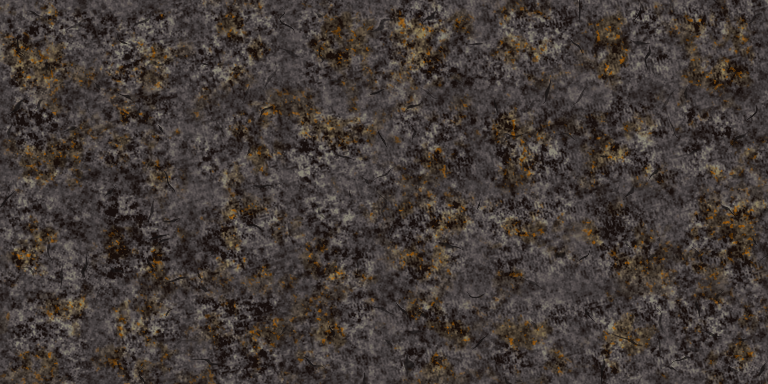
This texture is drawn by a Shadertoy shader. Its source:

```glsl
// Dark weathered rock with pale lichen grains, rust specks and short cracks.
#define SHADOW vec3(0.16, 0.133, 0.128)
#define STONE vec3(0.25, 0.23, 0.23)
#define LIGHT vec3(0.34, 0.31, 0.31)
#define PALE vec3(0.48, 0.46, 0.415)
#define RUST vec3(0.54, 0.32, 0.06)
#define BLOTCH_SCALE 12.0
#define GRAIN_SCALE 60.0
#define BLOTCH_CONTRAST 0.27
#define GRAIN_CONTRAST 0.68
#define CRACK_CELLS 12.0
#define CRACK_WIDTH 0.0042
#define SLAB_SIZE 0.25

float hash(vec2 p) {
    return fract(sin(dot(p, vec2(127.1, 311.7))) * 43758.545);
}

float noise(vec2 p) {
    vec2 i = floor(p), f = fract(p);
    f = f * f * (3.0 - 2.0 * f);
    return mix(mix(hash(i), hash(i + vec2(1, 0)), f.x),
               mix(hash(i + vec2(0, 1)), hash(i + vec2(1, 1)), f.x), f.y);
}

// Rotated octaves, normalised to 0..1; a high gain gives a crisper grain
float fbm(vec2 p, int octaves, float gain) {
    float sum = 0.0, total = 0.0, amp = 1.0;
    for (int i = 0; i < octaves; i++) {
        sum += amp * noise(p);
        total += amp;
        p = mat2(1.6, 1.2, -1.2, 1.6) * p + 17.3;
        amp *= gain;
    }
    return sum / total;
}

// Tapered, bent strokes: one possible crack per cell
float cracks(vec2 p) {
    p += 0.024 * (vec2(noise(p * 38.0), noise(p * 38.0 + 40.0)) - 0.5);
    vec2 cell = floor(p * CRACK_CELLS);
    float soft = 0.0018, ink = 0.0;
    for (int y = -1; y <= 1; y++)
    for (int x = -1; x <= 1; x++) {
        vec2 id = cell + vec2(x, y);
        vec2 centre = (id + vec2(hash(id + 3.1), hash(id + 7.7))) / CRACK_CELLS;
        float angle = 6.2832 * hash(id + 11.3);
        float len = mix(0.012, 0.038, hash(id + 19.9));
        vec2 dir = vec2(cos(angle), sin(angle)), d = p - centre;
        float along = dot(d, dir);
        float across = abs(dot(d, vec2(-dir.y, dir.x)));
        float halfWidth = CRACK_WIDTH * (1.0 - abs(along) / len);
        float strength = smoothstep(0.2, 0.9, hash(id + 23.7));
        ink = max(ink, strength * smoothstep(-soft, soft, halfWidth - across));
    }
    return ink;
}

// Stone colour along the dark-to-pale ramp
vec3 stoneColor(float tone) {
    vec3 c = mix(SHADOW, STONE, clamp((tone - 0.139) / 0.096, -0.8, 1.0));
    c = mix(c, LIGHT, clamp((tone - 0.235) / 0.085, 0.0, 1.0));
    return mix(c, PALE, clamp((tone - 0.32) / 0.14, 0.0, 1.3));
}

void mainImage(out vec4 fragColor, in vec2 fragCoord) {
    vec2 p = fragCoord / iResolution.y;

    // Faint slab grid: quieter detail along the seams
    vec2 edge = 0.5 - abs(fract(p / SLAB_SIZE) - 0.5);
    float inner = smoothstep(0.0, 0.22, min(edge.x, edge.y) + 0.1 * (noise(p * 24.0) - 0.5));

    // Broad mottling and fine grain
    float blotch = fbm(p * BLOTCH_SCALE, 4, 0.7) - 0.5;
    float grain = fbm(p * GRAIN_SCALE + 5.0, 3, 0.95) - 0.5;
    float lichen = smoothstep(0.4, 0.7, fbm(p * 15.0 + 31.0, 3, 0.6));
    float tone = 0.243 + BLOTCH_CONTRAST * blotch * mix(0.65, 1.0, inner);
    tone += GRAIN_CONTRAST * grain * mix(0.7, 1.0, inner) * (0.8 + 0.6 * lichen);

    // Rust gathers in browner patches of tiny grains
    float patchMask = smoothstep(0.48, 0.66, fbm(p * 15.0 + 71.0, 4, 0.7)) * mix(0.4, 1.0, inner);
    float speck = smoothstep(0.6, 0.78, fbm(p * 95.0 + 93.0, 2, 0.8));
    tone -= 0.02 * patchMask;
    vec3 color = stoneColor(tone);
    color *= mix(vec3(1.0), vec3(1.02, 0.94, 0.74), patchMask);
    color = mix(color, RUST * (0.85 + 1.3 * grain), 0.9 * patchMask * speck);

    // Cracks with a faint lit lip
    float crack = cracks(p);
    float lip = cracks(p + vec2(0.003, -0.005));
    color *= 1.0 + 0.12 * lip * (1.0 - crack);
    color = mix(color, SHADOW * 0.45, 0.8 * crack);

    fragColor = vec4(clamp(color, 0.0, 1.0), 1.0);
}
```
